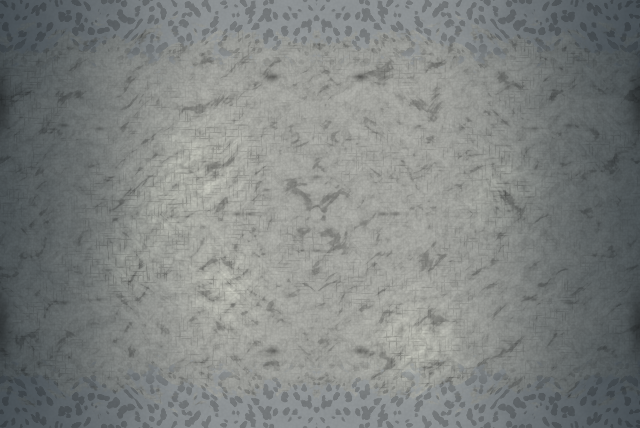
Give the GLSL for this texture, as a Shadertoy shader.

```glsl
// Weathered grey metal plate: mirrored blotches, slanted wear, fine scratches and dark sides.
#define EDGE_TONE vec3(0.272, 0.302, 0.315)
#define CORE_TONE vec3(0.630, 0.634, 0.615)
#define BAND_TINT vec3(0.97, 0.99, 1.03)
#define WARM_GLOW vec3(0.060, 0.061, 0.048)
#define FOLD_X -0.008
#define BAND_DEPTH 0.088
#define WEAR_AMOUNT 0.27
#define GRAIN_AMOUNT 0.085
#define SCRATCH_AMOUNT 0.15
#define SPECK_AMOUNT 0.19

vec2 hash22(vec2 p) {
    vec3 q = fract(vec3(p.xyx) * vec3(0.1031, 0.1030, 0.0973));
    q += dot(q, q.yzx + 33.33);
    return fract((q.xx + q.yz) * q.zy);
}

// Distance to the nearest scattered cell point
float cells(vec2 p) {
    vec2 id = floor(p), local = p - id;
    float nearest = 4.0;
    for (int y = -1; y <= 1; y++) {
        for (int x = -1; x <= 1; x++) {
            vec2 cell = vec2(x, y);
            vec2 d = cell + hash22(id + cell) - local;
            nearest = min(nearest, dot(d, d));
        }
    }
    return sqrt(nearest);
}

// Layered cellular noise, centred on zero
float mottle(vec2 p) {
    return 0.5 * cells(p) + 0.3 * cells(p * 2.13 + 7.1) + 0.2 * cells(p * 4.37 + 3.7) - 0.47;
}

vec2 wobble(vec2 p) {
    return p + 0.012 * sin(p.yx * 27.0 + 1.3) + 0.005 * sin(p.yx * 71.0 + p * 33.0);
}

// Streaky noise running along a direction
float strokes(vec2 p, vec2 dir) {
    vec2 q = vec2(dot(p, dir), dot(p, vec2(-dir.y, dir.x)));
    return mottle(q * vec2(13.0, 33.0));
}

// Thin broken marks: x and y are the cell counts per unit height
float scratches(vec2 p, vec2 count) {
    return 1.0 - smoothstep(0.06, 0.30, cells(p * count));
}

float segmentDistance(vec2 p, vec2 a, vec2 b) {
    vec2 ab = b - a;
    return length(p - a - ab * clamp(dot(p - a, ab) / dot(ab, ab), 0.0, 1.0));
}

// Warm polished patches
float polish(vec2 p) {
    const vec3 spots[6] = vec3[6](
        vec3(-0.445, -0.125, 0.065), vec3(-0.37, 0.0, 0.10), vec3(-0.27, 0.12, 0.11),
        vec3(0.44, 0.05, 0.09), vec3(0.235, -0.31, 0.11), vec3(-0.22, -0.17, 0.10));
    float sum = 0.0;
    for (int i = 0; i < 6; i++) {
        vec2 d = (p - spots[i].xy) / spots[i].z;
        sum += exp(-dot(d, d));
    }
    return min(sum, 1.2);
}

// Small mirrored stains with faint sideways tails
float stains(vec2 f) {
    const vec2 places[6] = vec2[6](
        vec2(0.104, 0.32), vec2(0.186, 0.0), vec2(0.156, 0.0),
        vec2(0.0, 0.086), vec2(0.508, 0.20), vec2(0.59, 0.207));
    float sum = 0.0;
    for (int i = 0; i < 6; i++) {
        vec2 d = f - places[i];
        float size = i == 0 ? 1.7 : 0.9;
        vec2 spot = d / (size * vec2(0.009, 0.006));
        vec2 tail = d / vec2(0.028, 0.004);
        sum += size * 0.6 * exp(-dot(spot, spot)) + 0.3 * exp(-dot(tail, tail));
    }
    return sum;
}

void mainImage(out vec4 fragColor, in vec2 fragCoord) {
    vec2 uv = fragCoord / iResolution.xy;
    vec2 p = (fragCoord - 0.5 * iResolution.xy) / iResolution.y - vec2(FOLD_X, 0.0);
    vec2 f = abs(p), warped = wobble(p), folded = wobble(f);
    float side = min(uv.x, 1.0 - uv.x), depth = 0.5 - f.y;

    // Broad light: dark sides, softer top and bottom
    float blotch = mottle(folded * vec2(7.0, 9.0));
    float light = smoothstep(-0.06, 0.36, side + 0.05 * blotch);
    light *= 1.0 - 0.17 * smoothstep(0.26, 0.47, f.y);
    vec3 color = mix(EDGE_TONE, CORE_TONE, light);

    // Pale bands along the top and bottom
    float rough = mottle(folded * vec2(19.0, 27.0));
    float band = 1.0 - smoothstep(-0.016, 0.016, depth - BAND_DEPTH + 0.20 * rough + 0.10 * blotch);
    color *= mix(vec3(1.0), BAND_TINT, band);

    // Slanted wear and fine grain
    float wear = 0.65 * strokes(warped, vec2(0.8, 0.6)) + 0.65 * strokes(folded, vec2(-0.8, 0.6));
    float grain = cells(p * 150.0) - 0.45;
    float glow = polish(p);
    float detail = 1.0 - WEAR_AMOUNT * wear * (1.0 - 0.75 * band) * (0.75 + 0.5 * glow);
    detail -= GRAIN_AMOUNT * grain * (1.0 - 0.6 * band);
    detail -= 0.14 * smoothstep(0.06, 0.20, wear) * (1.0 - band);

    // Crossed scratches, strongest in the polished patches
    float across = scratches(p, vec2(11.0, 125.0));
    float down = scratches(p + 3.0, vec2(125.0, 15.0));
    float patchy = smoothstep(-0.06, 0.12, mottle(warped * 6.0 + 5.0));
    detail -= SCRATCH_AMOUNT * max(across, down) * (0.2 + 0.4 * patchy + 0.45 * glow) * (1.0 - band);

    // Dark flecks, dense near the bands
    float fleck = cells(folded * vec2(48.0, 40.0)) + 0.9 * rough;
    float flecks = 1.0 - smoothstep(0.20, 0.33, fleck);
    detail -= SPECK_AMOUNT * flecks * mix(0.22, 1.0, 1.0 - smoothstep(0.07, 0.17, depth));

    // Stains and a curved chain of chips
    float chain = segmentDistance(folded, vec2(0.225, 0.266), vec2(0.117, 0.314));
    detail -= 0.28 * stains(f);
    detail -= 0.16 * exp(-chain * chain * 20000.0) * smoothstep(-0.1, 0.1, rough);

    // Warm glow and the two shadow notches on each side
    color += WARM_GLOW * glow * light * (0.8 - 1.5 * wear);
    vec2 notch = vec2(side / 0.015, (f.y - 0.26) / 0.075);
    color *= detail * (1.0 - 0.35 * exp(-dot(notch, notch)));
    fragColor = vec4(clamp(color, 0.0, 1.0), 1.0);
}
```
